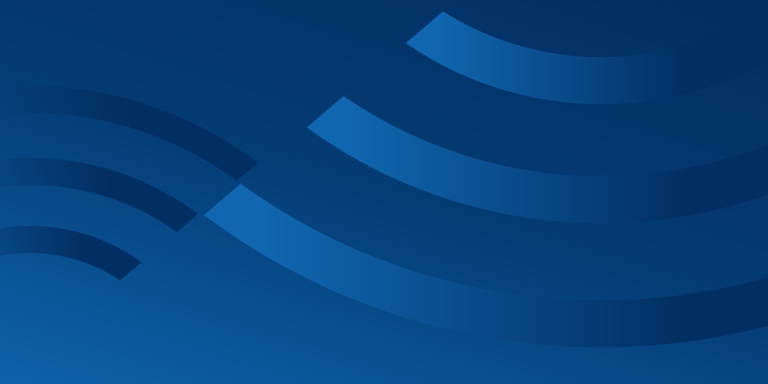
Write a WebGL 1 fragment shader that draws this background.

```glsl
precision highp float;
// Blue diagonal gradient with bright ribbons sweeping right and dark arcs at the left.

uniform vec2 u_resolution;

#define GLOW_BLUE vec3(0.055, 0.384, 0.667)
#define MID_BLUE vec3(0.016, 0.235, 0.455)
#define DEEP_BLUE vec3(0.008, 0.180, 0.382)
#define RIBBON_BLUE vec3(0.063, 0.402, 0.690)
#define SHADOW_BLUE vec3(0.008, 0.184, 0.390)
#define RIBBON_HALF_WIDTH 0.0612
#define ARC_HALF_WIDTH 0.0352
#define RIBBON_FADE_END 1.784
#define CUT_NORMAL vec2(0.65, -0.76)

// Antialiased coverage of a signed distance, one pixel wide
float coverage(float d) {
    return clamp(0.5 - d * u_resolution.y, 0.0, 1.0);
}

// Ring of given radius, sliced by a slanted line; side picks the half kept
float slicedRing(vec2 p, vec2 center, float radius, float halfWidth, vec2 cut, float side) {
    float ring = abs(length(p - center) - radius) - halfWidth;
    float slice = -side * dot(p - cut, CUT_NORMAL);
    return coverage(max(ring, slice));
}

float ramp(float start, float end, float x) {
    return clamp((x - start) / (end - start), 0.0, 1.0);
}

// Diagonal gradient, brightest at the lower left
vec3 backdrop(vec2 p) {
    float t = 0.1923 * p.x + 0.6154 * p.y;
    vec3 lower = mix(GLOW_BLUE, MID_BLUE, ramp(0.0, 0.5, t));
    return mix(lower, DEEP_BLUE, ramp(0.5, 1.0, t));
}

void main() {
    vec2 p = gl_FragCoord.xy / u_resolution.y;
    vec3 color = backdrop(p);

    for (int k = 0; k < 3; k++) {
        float i = float(k);

        // Dark arcs, fading out towards the left edge
        vec2 arcCenter = vec2(0.078, -0.203 + 0.061 * i);
        float arcRadius = 0.944 - 0.2537 * i + 0.0052 * i * i;
        vec2 arcCut = vec2(0.643, 0.552) - vec2(0.152, 0.130) * i;
        float arc = slicedRing(p, arcCenter, arcRadius, ARC_HALF_WIDTH, arcCut, -1.0);
        float arcFade = ramp(-0.052 * i, 0.339 - 0.058 * i, p.x);
        color = mix(color, SHADOW_BLUE, arc * arcFade);

        // Bright ribbons, darkening towards the right
        vec2 ribbonCenter = vec2(1.565, 1.620 + 0.100 * i);
        float ribbonRadius = 0.830 + 0.4036 * i + 0.0065 * i * i;
        vec2 ribbonCut = vec2(1.104, 0.928) - vec2(0.263, 0.224) * i;
        float ribbon = slicedRing(p, ribbonCenter, ribbonRadius, RIBBON_HALF_WIDTH, ribbonCut, 1.0);
        float shade = ramp(1.133 - 0.227 * i, RIBBON_FADE_END, p.x);
        color = mix(color, mix(RIBBON_BLUE, SHADOW_BLUE, shade), ribbon);
    }

    gl_FragColor = vec4(color, 1.0);
}
```
